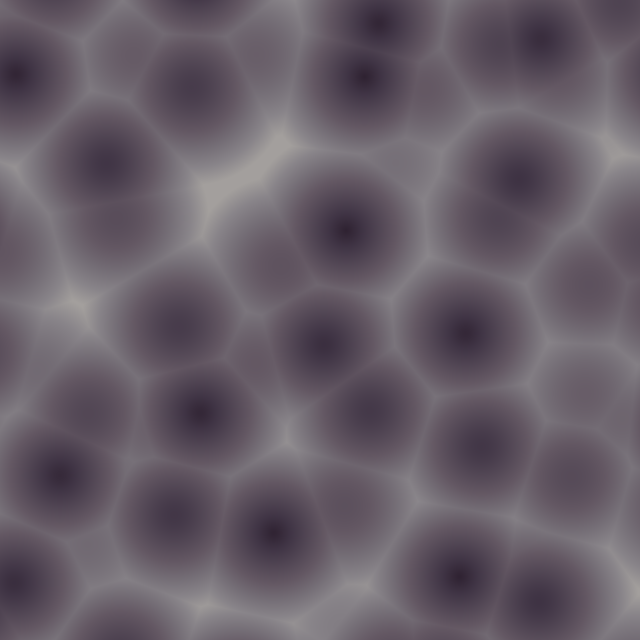
This texture is drawn by a Shadertoy shader. Its source:

```glsl
const float CELLS_ACROSS = 6.0;
const float SLICE_DEPTH = 4.5;
const float JITTER = 1.0;
const float FULL_DISTANCE = 0.95;  // distance that reaches the palest tone
const vec2 PAN = vec2(13.3, 7.6);

// Tones from cell core to the pale junctions
const int TONE_COUNT = 7;
const vec3 TONES[TONE_COUNT] = vec3[TONE_COUNT](
    vec3(0.180, 0.130, 0.190),
    vec3(0.250, 0.205, 0.270),
    vec3(0.320, 0.275, 0.330),
    vec3(0.390, 0.343, 0.388),
    vec3(0.458, 0.432, 0.464),
    vec3(0.535, 0.518, 0.538),
    vec3(0.640, 0.625, 0.615)
);

// Integer hash: lattice cell to three values in 0..1
vec3 hash3(ivec3 cell) {
    uvec3 v = uvec3(cell + 512) * 1664525u + 1013904223u;
    v.x += v.y * v.z;
    v.y += v.z * v.x;
    v.z += v.x * v.y;
    v ^= v >> 16u;
    v.x += v.y * v.z;
    v.y += v.z * v.x;
    v.z += v.x * v.y;
    return vec3(v >> 8u) / 16777216.0;
}

// Distance to the nearest scattered point in space
float nearestPoint(vec3 p) {
    ivec3 home = ivec3(floor(p));
    float nearestSq = 9.0;
    for (int z = -1; z <= 1; z++)
    for (int y = -1; y <= 1; y++)
    for (int x = -1; x <= 1; x++) {
        ivec3 cell = home + ivec3(x, y, z);
        vec3 point = vec3(cell) + 0.5 + JITTER * (hash3(cell) - 0.5);
        vec3 offset = point - p;
        nearestSq = min(nearestSq, dot(offset, offset));
    }
    return sqrt(nearestSq);
}

// Piecewise blend along the tones
vec3 toneRamp(float t) {
    float position = clamp(t, 0.0, 1.0) * float(TONE_COUNT - 1);
    int lower = min(int(position), TONE_COUNT - 2);
    return mix(TONES[lower], TONES[lower + 1], position - float(lower));
}

void mainImage(out vec4 fragColor, in vec2 fragCoord) {
    vec2 uv = fragCoord / iResolution.y;

    // A flat slice through 3D cells gives each core its own depth and darkness
    float distanceToCore = nearestPoint(vec3(uv * CELLS_ACROSS + PAN, SLICE_DEPTH));

    fragColor = vec4(toneRamp(distanceToCore / FULL_DISTANCE), 1.0);
}
```
